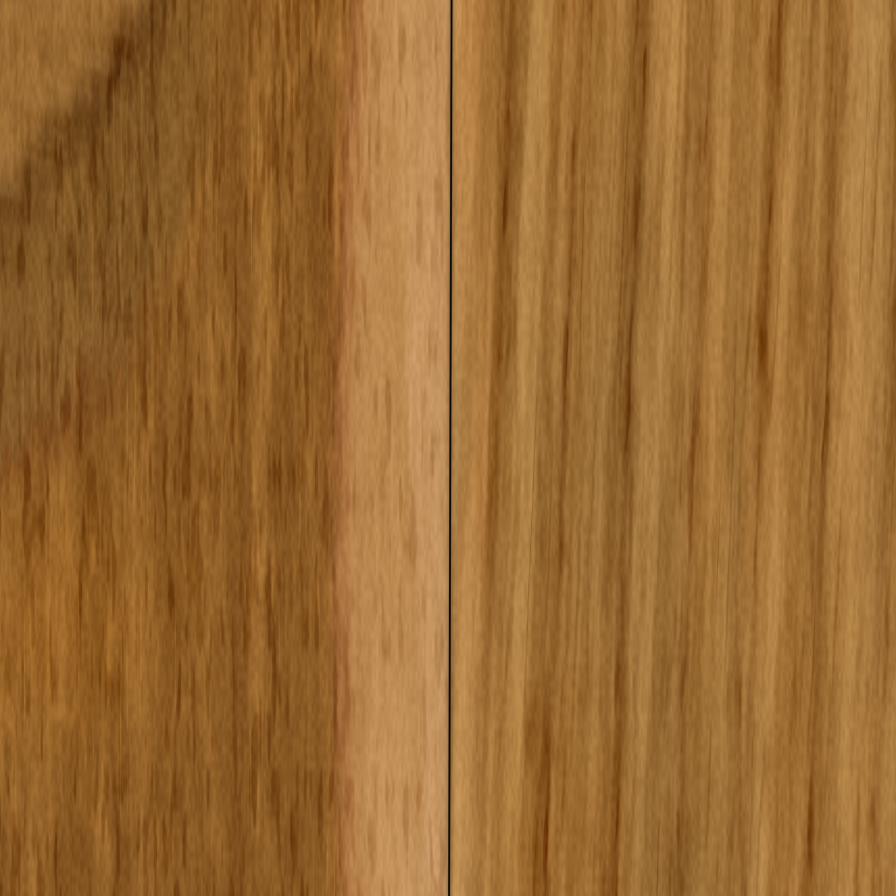
A Shadertoy shader for this texture:

```glsl
// Two planks of varnished wood with upright grain, meeting at a thin dark seam.

float hash(vec2 p) {
    vec3 q = fract(vec3(p.xyx) * 0.1031);
    q += dot(q, q.yzx + 33.33);
    return fract((q.x + q.y) * q.z);
}

float noise(vec2 p) {
    vec2 cell = floor(p), f = fract(p);
    f = f * f * (3.0 - 2.0 * f);
    return mix(mix(hash(cell), hash(cell + vec2(1, 0)), f.x),
               mix(hash(cell + vec2(0, 1)), hash(cell + vec2(1, 1)), f.x), f.y);
}

float fbm(vec2 p) {
    float sum = 0.0, weight = 0.5;
    for (int i = 0; i < 4; i++) {
        sum += weight * noise(p);
        p = p * 2.03 + 17.3;
        weight *= 0.5;
    }
    return sum / 0.9375;
}

// Soft bump of the given width around zero.
float bump(float d, float width) {
    return exp(-d * d / (width * width));
}

// Short dark pores stretched along the grain.
float flecks(vec2 p, vec2 scale, float threshold) {
    float pore = noise(p * scale + 5.0) * 0.6 + noise(p * scale * vec2(1.7, 1.4) + 31.0) * 0.4;
    return smoothstep(threshold, threshold + 0.25, pore);
}

// Thin broken lines along the grain.
float threads(vec2 p, vec2 scale) {
    float ridge = 1.0 - abs(2.0 * noise(p * scale + 71.0) - 1.0);
    return smoothstep(0.7, 1.0, ridge) * smoothstep(0.3, 0.7, noise(p * vec2(50.0, 8.0) + 13.0));
}

// Fine fibres, centred on zero.
float fibres(vec2 p) {
    return (noise(p * vec2(240.0, 18.0)) - 0.5) * 0.45
         + (noise(p * vec2(430.0, 110.0) + 40.0) - 0.5) * 0.55;
}

// Brown heartwood with a pale corner and a curved olive figure.
vec3 heartwood(vec2 p) {
    float warp = fbm(p * vec2(18.0, 7.0)) - 0.5;
    float jag = noise(p * vec2(150.0, 12.0)) - 0.5;
    float streak = fbm(p * vec2(45.0, 2.5) + 9.0);
    vec3 color = mix(vec3(0.51, 0.325, 0.125), vec3(0.60, 0.405, 0.18), smoothstep(0.2, 0.8, streak));
    color += vec3(0.05, 0.03, 0.0) * bump(length((p - vec2(0.07, 0.3)) * vec2(1.2, 1.0)), 0.14);

    // Olive figure, open to the left.
    float rim = p.y - (0.49 + 5.5 * p.x * p.x) + 0.08 * warp + 0.07 * jag;
    vec3 olive = mix(vec3(0.45, 0.31, 0.12), vec3(0.55, 0.385, 0.19),
                     fbm(p * vec2(50.0, 24.0)) * 0.7 + 0.45 * bump(p.y - 0.57, 0.09));
    color = mix(color, olive, 0.75 * smoothstep(-0.03, 0.05, rim) * smoothstep(0.3, 0.16, p.x));
    color -= vec3(0.04, 0.05, 0.025) * bump(rim, 0.03) * smoothstep(0.22, 0.02, p.x);

    // Pale corner behind a dark diagonal.
    float corner = p.y - 0.76 - p.x - 2.3 * p.x * p.x + 0.08 * warp + 0.025 * jag;
    vec3 pale = mix(vec3(0.56, 0.38, 0.17), vec3(0.66, 0.465, 0.24), fbm(p * vec2(14.0, 20.0)));
    color = mix(color, pale, smoothstep(-0.02, 0.09, corner) * 0.95);
    color -= vec3(0.10, 0.09, 0.055) * bump(corner, 0.04) * (0.65 + 1.3 * warp);
    float ripple = noise(vec2(p.x * 9.0, (p.y + 0.35 * p.x) * 85.0)) - 0.5;
    color -= 0.07 * ripple * bump(corner - 0.03, 0.05);

    float open = 1.0 - 0.75 * smoothstep(0.0, 0.05, corner);
    color -= vec3(0.075, 0.078, 0.06) * flecks(p, vec2(190.0, 17.0), 0.53) * open;
    color += vec3(0.055, 0.045, 0.025) * (threads(p, vec2(130.0, 7.0)) - 0.15) * open;
    return color + vec3(0.12, 0.105, 0.075) * fibres(p);
}

// Pale sapwood beside the seam.
vec3 sapwood(vec2 p) {
    float grain = fbm(p * vec2(45.0, 3.0) + 3.0);
    vec3 color = mix(vec3(0.70, 0.50, 0.28), vec3(0.79, 0.59, 0.375), grain);
    float glow = smoothstep(0.445, 0.47, p.x + 0.04 * (grain - 0.5));
    color += vec3(0.03, 0.04, 0.055) * glow * (1.2 - 0.7 * p.y);
    color -= vec3(0.065, 0.07, 0.065) * flecks(p, vec2(150.0, 18.0), 0.57);
    return color + 0.09 * fibres(p);
}

// Plank with leaning, uneven growth rings.
vec3 ringedPlank(vec2 p) {
    float wobble = 0.01 * (fbm(vec2(p.x * 7.0, p.y * 2.5)) - 0.5);
    float across = p.x + 0.04 * (1.0 - p.y) + wobble;
    float ring = (across - 0.575) / 0.0735;
    float phase = fract(ring + 0.5) - 0.5;
    float strength = 0.7 + 0.35 * hash(vec2(floor(ring + 0.5), 7.0));
    float late = exp(-abs(phase) * (phase < 0.0 ? 6.0 : 11.0)) * strength;
    vec2 grain = vec2(across, p.y);
    float minor = fbm(grain * vec2(75.0, 1.2));
    vec3 color = mix(vec3(0.59, 0.41, 0.19), vec3(0.70, 0.515, 0.28), smoothstep(0.2, 0.8, minor));
    float body = smoothstep(0.525, 0.56, p.x);
    color -= vec3(0.11, 0.115, 0.09) * late * body * (0.65 + 0.7 * noise(p * vec2(110.0, 10.0)));
    color += vec3(0.07, 0.055, 0.05) * (1.0 - body);
    color += vec3(0.025, -0.005, -0.02) * (noise(vec2(across * 32.0, p.y * 2.0)) - 0.5);
    float pores = flecks(grain, vec2(170.0, 13.0), 0.54);
    color -= vec3(0.08, 0.09, 0.075) * pores * (0.25 + late) * (0.3 + 0.7 * body);
    color -= vec3(0.06, 0.065, 0.055) * (threads(grain, vec2(90.0, 2.5)) - 0.12) * body;
    return color + vec3(0.105, 0.095, 0.075) * fibres(p);
}

void mainImage(out vec4 fragColor, in vec2 fragCoord) {
    vec2 p = fragCoord / iResolution.xy;
    float pixel = 1.0 / iResolution.x;
    // Left plank: heartwood fading into sapwood with a rosy border.
    float border = 0.376 + 0.05 * (p.y - 0.4) * (p.y - 0.4) + 0.018 * (fbm(p * vec2(90.0, 9.0)) - 0.5);
    vec3 left = mix(heartwood(p), sapwood(p), smoothstep(-0.012, 0.02, p.x - border));
    left += vec3(0.0, -0.02, -0.005) * bump(p.x - border - 0.004, 0.016);
    // Right plank and the gap between the two.
    float seam = 0.5012 + 0.0028 * p.y;
    vec3 color = mix(left, ringedPlank(p), smoothstep(-pixel, pixel, p.x - seam));
    float gap = abs(p.x - seam);
    color *= 1.0 - 0.2 * bump(gap, 0.004);
    color = mix(vec3(0.06, 0.045, 0.025), color, smoothstep(0.0008 - 0.5 * pixel, 0.0008 + pixel, gap));
    fragColor = vec4(clamp(color, 0.0, 1.0), 1.0);
}
```
